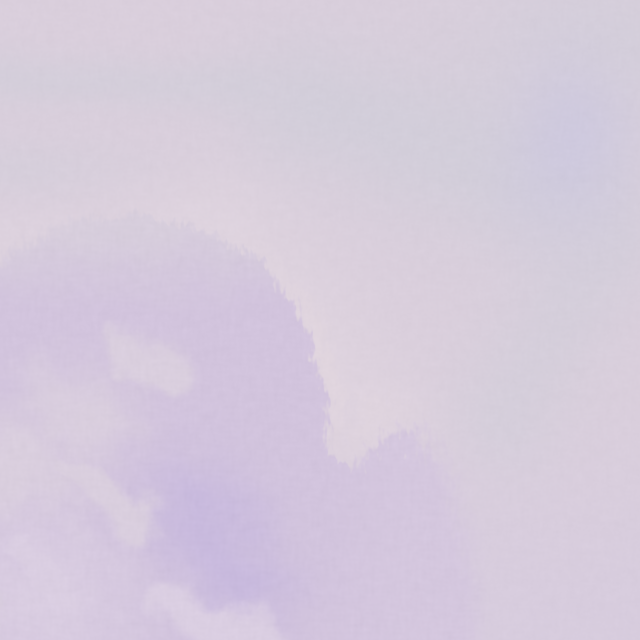
Give the GLSL for this texture, as a Shadertoy shader.

```glsl
// A pastel lavender cloud bank rising at lower left under a hazy pink and grey sky.
// Soft Gaussian washes tint the sky; ragged ellipses shape the cloud, and
// gradient noise frays its edge and the pale wisps drifting inside it.

vec2 hashGradient(vec2 cell) {
    vec2 h = vec2(dot(cell, vec2(127.1, 311.7)), dot(cell, vec2(269.5, 183.3)));
    return 2.0 * fract(sin(h) * 43758.5) - 1.0;
}

float gradientNoise(vec2 p) {
    vec2 i = floor(p), f = fract(p);
    vec2 u = f * f * f * (f * (f * 6.0 - 15.0) + 10.0);
    float a = dot(hashGradient(i), f);
    float b = dot(hashGradient(i + vec2(1, 0)), f - vec2(1, 0));
    float c = dot(hashGradient(i + vec2(0, 1)), f - vec2(0, 1));
    float d = dot(hashGradient(i + vec2(1, 1)), f - vec2(1, 1));
    return mix(mix(a, b, u.x), mix(c, d, u.x), u.y);
}

float fbm(vec2 p) {
    float sum = 0.0, amplitude = 0.5;
    for (int i = 0; i < 5; i++) {
        sum += amplitude * gradientNoise(p);
        p = mat2(0.8, 0.6, -0.6, 0.8) * p * 2.03 + 7.3;
        amplitude *= 0.5;
    }
    return sum;
}

float glow(vec2 p, vec2 center, vec2 radius) {
    vec2 d = (p - center) / radius;
    return exp(-dot(d, d));
}

float ellipse(vec2 p, vec2 center, vec2 radius) {
    return (length((p - center) / radius) - 1.0) * min(radius.x, radius.y);
}

// Soft stroke that fades away from the segment a-b
float wisp(vec2 p, vec2 a, vec2 b, float width) {
    vec2 ab = b - a;
    float t = clamp(dot(p - a, ab) / dot(ab, ab), 0.0, 1.0);
    float d = length(p - a - ab * t) / width;
    return exp(-d * d);
}

vec3 skyColor(vec2 p) {
    vec2 q = p + 0.06 * vec2(fbm(p * 3.0), fbm(p * 3.0 + 19.0));
    vec3 color = mix(vec3(0.843, 0.800, 0.868), vec3(0.853, 0.810, 0.862), smoothstep(0.0, 0.45, p.y));
    // Cool grey veils
    vec3 grey = vec3(0.822, 0.806, 0.853);
    color = mix(color, grey, 0.9 * wisp(q, vec2(0.48, 0.83), vec2(0.86, 0.72), 0.12));
    color = mix(color, grey, 0.7 * glow(q, vec2(0.95, 0.93), vec2(0.25, 0.14)));
    color = mix(color, grey, 0.6 * wisp(q, vec2(0.96, 0.62), vec2(0.79, 0.36), 0.09));
    color = mix(color, grey, 0.7 * wisp(q, vec2(-0.05, 0.88), vec2(0.38, 0.86), 0.04));
    color = mix(color, grey, 0.5 * glow(q, vec2(0.0, 0.74), vec2(0.22, 0.05)));
    // Blue patch at upper right
    color = mix(color, vec3(0.805, 0.785, 0.872), 0.85 * glow(q, vec2(0.89, 0.77), vec2(0.09, 0.12)));
    // Pale light hugging the cloud
    vec3 pale = vec3(0.872, 0.830, 0.873);
    color = mix(color, pale, 0.8 * wisp(q, vec2(0.36, 0.62), vec2(0.58, 0.36), 0.10));
    return mix(color, pale, 0.6 * wisp(q, vec2(-0.02, 0.61), vec2(0.32, 0.67), 0.06));
}

vec3 cloudColor(vec2 p) {
    vec2 q = p + 0.08 * vec2(fbm(p * 11.0 + 3.0), fbm(p * 11.0 + 31.0));
    vec3 color = mix(vec3(0.823, 0.768, 0.866), vec3(0.842, 0.806, 0.862), smoothstep(0.5, 0.66, q.y));
    color = mix(color, vec3(0.832, 0.780, 0.870), smoothstep(0.46, 0.66, q.x));
    // Deep violet hollow
    color = mix(color, vec3(0.784, 0.727, 0.868), 0.95 * wisp(q, vec2(0.30, 0.21), vec2(0.38, 0.08), 0.08));
    // Lit interior at left, its masks sharpened into torn edges
    float tear = 0.35 * fbm(p * 22.0);
    float light = 0.75 * glow(q, vec2(0.12, 0.35), vec2(0.12, 0.11));
    light = max(light, wisp(q, vec2(0.19, 0.45), vec2(0.28, 0.42), 0.035));
    light = max(light, wisp(q, vec2(0.11, 0.26), vec2(0.22, 0.18), 0.034));
    light = max(light, 0.85 * glow(q, vec2(0.02, 0.27), vec2(0.13, 0.12)));
    color = mix(color, vec3(0.856, 0.814, 0.870), 0.9 * smoothstep(0.15, 0.85, light + tear));
    // Lavender sheen along the bottom
    float sheen = max(0.75 * glow(q, vec2(0.06, 0.06), vec2(0.20, 0.15)),
                      wisp(q, vec2(0.03, 0.13), vec2(0.12, 0.06), 0.03));
    sheen = max(sheen, wisp(q, vec2(0.26, 0.06), vec2(0.42, -0.02), 0.034));
    return mix(color, vec3(0.855, 0.808, 0.884), smoothstep(0.1, 0.9, sheen + tear));
}

void mainImage(out vec4 fragColor, in vec2 fragCoord) {
    vec2 p = fragCoord / iResolution.xy;

    // Cloud outline: two lobes on a base, frayed by billows and upright bristles
    float mass = ellipse(p, vec2(0.20, 0.33), vec2(0.315, 0.335));
    float shoulder = ellipse(p, vec2(0.62, 0.0), vec2(0.125, 0.32));
    float base = ellipse(p, vec2(0.36, 0.0), vec2(0.36, 0.32));
    float edge = min(mass, min(shoulder, base));
    edge += 0.035 * fbm(p * 11.0) + 0.016 * gradientNoise(p * vec2(120.0, 40.0));
    edge += 0.012 * gradientNoise(p * vec2(190.0, 90.0));

    // The crest and the lower right melt into the sky; the flank stays crisp
    float softness = 0.006 + 0.022 * smoothstep(0.62, 0.72, p.x) + 0.006 * smoothstep(0.22, 0.05, p.x);
    float cover = smoothstep(softness, -softness, edge);
    vec3 color = mix(skyColor(p), cloudColor(p), cover);

    // Warm rim just outside the flank
    float rim = exp(-pow((edge - 0.014) / 0.014, 2.0)) * glow(p, vec2(0.48, 0.42), vec2(0.16, 0.18));
    color += vec3(0.012, 0.010, 0.000) * rim;

    // Mottled paper grain, horizontal haze streaks and a fine woven texture
    float weave = gradientNoise(p * vec2(150.0, 45.0)) + gradientNoise(p * vec2(45.0, 150.0) + 9.0);
    color += 0.008 * gradientNoise(p * 70.0) + 0.007 * fbm(p * vec2(8.0, 30.0));
    color += (0.005 + 0.004 * cover) * weave + 0.006 * gradientNoise(p * 210.0);

    fragColor = vec4(color, 1.0);
}
```
